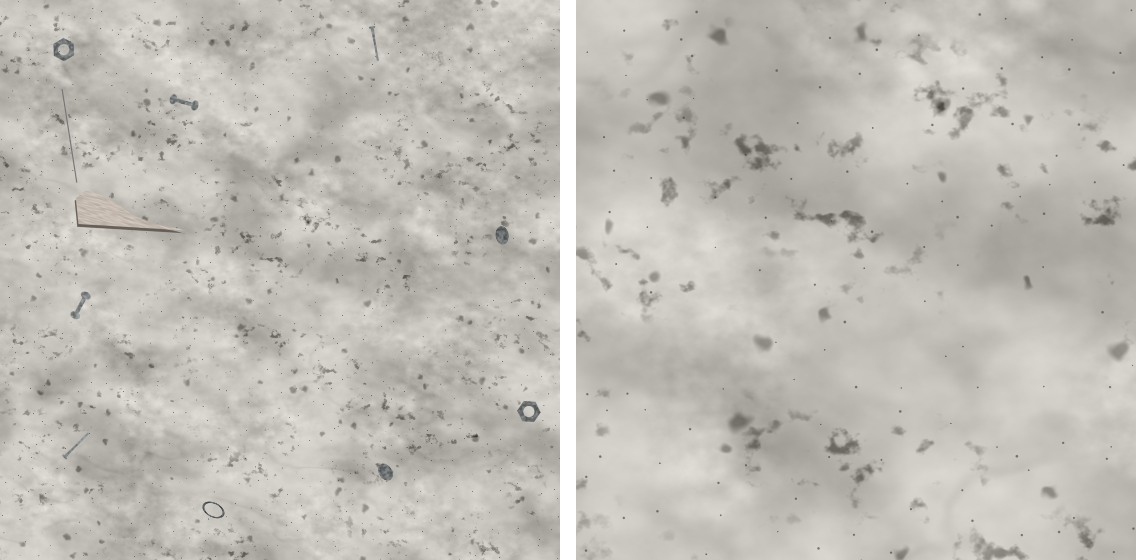
Left, the full canvas; right, a detail of the centre.
Write a WebGL 1 fragment shader that draws this texture.

```glsl
precision highp float;
// Pale, weathered plaster or sand strewn with a few small lost objects.
// Layered value noise gives blotches, grain and flecks, hashed cells give specks,
// and distance functions in a jittered grid give nails, rings, discs and nuts.
uniform vec2 u_resolution;

float hash(vec2 p) {
  return fract(sin(dot(p, vec2(127.1, 311.7))) * 43758.5453);
}

vec2 hash2(vec2 p) {
  return vec2(hash(p), hash(p + 57.3));
}

float noise(vec2 p) {
  vec2 i = floor(p), f = fract(p);
  f = f * f * (3.0 - 2.0 * f);
  return mix(mix(hash(i), hash(i + vec2(1.0, 0.0)), f.x),
             mix(hash(i + vec2(0.0, 1.0)), hash(i + 1.0), f.x), f.y);
}

float fbm(vec2 p) {
  float sum = 0.0, amp = 0.533;
  for (int i = 0; i < 4; i++) {
    sum += amp * noise(p);
    p = mat2(1.6, 1.2, -1.2, 1.6) * p + 7.1;
    amp *= 0.5;
  }
  return sum;
}

mat2 rotation(float a) {
  return mat2(cos(a), sin(a), -sin(a), cos(a));
}

float segment(vec2 p, vec2 a, vec2 b) {
  vec2 d = b - a;
  return length(p - a - d * clamp(dot(p - a, d) / dot(d, d), 0.0, 1.0));
}

float cover(float d, float px) {
  return 1.0 - smoothstep(-0.7 * px, 0.7 * px, d);
}

// Specks, one per cell; density is the share of cells that hold one
float specks(vec2 uv, float cells, float radius, float density, float px) {
  vec2 id = floor(uv * cells);
  float ink = 0.0;
  for (int y = -1; y <= 1; y++) {
    for (int x = -1; x <= 1; x++) {
      vec2 c = id + vec2(float(x), float(y));
      float d = length(uv - (c + hash2(c)) / cells);
      float r = radius * (0.4 + 0.6 * hash(c + 9.2));
      float on = step(hash(c + 31.7), density);
      ink = max(ink, on * (1.0 - smoothstep(r * 0.3, r + px, d)));
    }
  }
  return ink;
}

// Small objects: 0 nail, 1 ring, 2 disc, 3 hexagonal nut, 4 bolt
float trinket(vec2 p, float kind) {
  if (kind < 0.5) {
    float shaft = segment(p, vec2(-0.032, 0.0), vec2(0.032, 0.0)) - 0.002 - 0.03 * clamp(p.x, 0.0, 0.032);
    return min(shaft, segment(p, vec2(0.033, -0.004), vec2(0.033, 0.004)) - 0.002);
  }
  if (kind < 1.5) return abs(length(p * vec2(1.0, 1.6)) - 0.021) - 0.0022;
  if (kind < 2.5) return length(p * vec2(1.0, 1.4)) - 0.018;
  if (kind < 3.5) {
    vec2 q = abs(p);
    return max(max(q.x * 0.866 + q.y * 0.5, q.y) - 0.02, 0.011 - length(p));
  }
  float ends = length(vec2(abs(p.x) - 0.022, p.y * 0.7)) - 0.007;
  return min(ends, segment(p, vec2(-0.02, 0.0), vec2(0.02, 0.0)) - 0.004);
}

// Flat wedge with a straight base and a bulging, blunt-cornered top
float shard(vec2 p) {
  float top = (p.y + 0.42 * p.x - 0.062 - 0.006 * sin(p.x * 40.0)) * 0.9;
  float corner = dot(p, vec2(-0.6, 0.8)) - 0.04;
  return max(max(-p.x - 0.1 * p.y, -p.y - 0.06 * p.x), max(top, corner));
}

void main() {
  float px = 1.0 / min(u_resolution.x, u_resolution.y);
  vec2 uv = gl_FragCoord.xy * px;

  // Soft blotches, sinking slightly to the right, over uneven grain
  vec2 warp = vec2(noise(uv * 14.0), noise(uv * 14.0 + 40.0)) - 0.5;
  vec2 q = rotation(0.3) * (uv + 0.03 * warp);
  float blotch = fbm(q * vec2(9.0, 15.0));
  float grain = fbm(uv * vec2(60.0, 75.0) + 11.0);
  float rough = smoothstep(0.3, 0.7, noise(uv * 12.0 + 23.0));
  float value = 0.817 - 0.18 * smoothstep(0.28, 0.85, blotch);
  value += (0.07 + 0.13 * rough) * (grain - 0.5);

  // Faint broken creases
  float crease = 1.0 - smoothstep(0.0, 0.05, abs(fbm(q * vec2(6.0, 11.0) + 70.0) - 0.5));
  value -= 0.035 * crease * smoothstep(0.5, 0.75, noise(uv * 9.0 + 5.0));

  // Ragged flecks in loose clusters, lone specks, and black pinpricks
  float cluster = smoothstep(0.4, 0.8, noise(uv * 18.0 + 90.0));
  float fleck = smoothstep(0.62, 0.82, fbm(uv * vec2(80.0, 95.0) + 33.0));
  value -= 0.3 * fleck * cluster;
  vec2 ragged = 0.006 * (vec2(noise(uv * 150.0), noise(uv * 150.0 + 60.0)) - 0.5);
  value -= 0.24 * specks(uv + ragged, 40.0, 0.0075, 0.09, px);
  vec3 color = value + vec3(0.014, 0.002, -0.022);
  color = mix(color, vec3(0.25), 0.65 * specks(uv, 35.0, 0.001, 0.8, 0.4 * px));

  // Pale shard with a dark lower edge, and a thin needle above it
  vec2 s = uv - vec2(0.14, 0.6);
  color = mix(color, vec3(0.4, 0.37, 0.35), cover(shard(s + vec2(0.002, 0.005)), px));
  vec3 slate = vec3(0.77, 0.73, 0.69) + 0.12 * (noise(rotation(0.3) * s * vec2(90.0, 500.0)) - 0.5);
  color = mix(color, slate, cover(shard(s), px));
  float needle = segment(uv, vec2(0.111, 0.84), vec2(0.137, 0.675)) - 0.001;
  color = mix(color, vec3(0.45), cover(needle, px));

  // Scattered trinkets, one per cell of a four by three grid
  for (int i = 0; i < 12; i++) {
    float n = float(i);
    vec2 cell = vec2(mod(n, 4.0), floor(n / 4.0));
    vec2 center = (cell + 0.2 + 0.6 * hash2(cell + 3.7)) / vec2(4.0, 3.0);
    vec2 p = rotation(6.283 * hash(cell + 8.1)) * (uv - center) * 1.1;
    float tone = 0.32 + 0.25 * hash(cell + 15.0) + 0.25 * (noise(p * 260.0 + n) - 0.5);
    float shown = step(0.2, hash(cell + 21.0));
    color = mix(color, tone + vec3(-0.01, 0.005, 0.005), shown * cover(trinket(p, mod(n, 5.0)), px));
  }

  gl_FragColor = vec4(color, 1.0);
}
```
